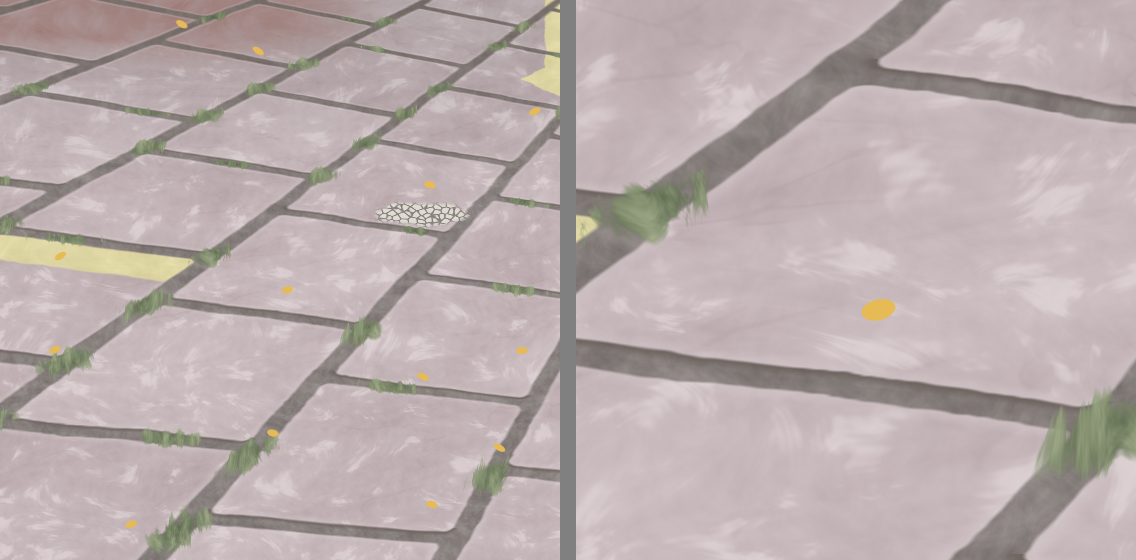
Left, the full canvas; right, a detail of the centre.
Write a Shadertoy shader that draws this texture.

```glsl
// Worn pink stone paving in perspective, with grassy joints, yellow paint and petals.

const vec3 STONE = vec3(0.80, 0.745, 0.757);
const vec3 STONE_WORN = vec3(0.69, 0.62, 0.63);
const vec3 STONE_PALE = vec3(0.87, 0.83, 0.84);
const vec3 STONE_DAMP = vec3(0.60, 0.46, 0.44);
const vec3 JOINT = vec3(0.53, 0.50, 0.49);
const vec3 JOINT_SHADE = vec3(0.40, 0.36, 0.34);
const vec3 GRASS_DARK = vec3(0.35, 0.41, 0.29);
const vec3 GRASS_PALE = vec3(0.58, 0.63, 0.49);
const vec3 PAINT = vec3(0.88, 0.85, 0.63);
const vec3 PETAL = vec3(0.90, 0.73, 0.33);

float hash(vec2 p) {
    return fract(sin(dot(p, vec2(127.1, 311.7))) * 43758.545);
}

vec2 hash2(vec2 p) {
    return vec2(hash(p), hash(p + 19.7));
}

// Warped, rotated sine layers, roughly -1 to 1
float sines(vec2 p) {
    float sum = 0.0, amp = 0.6;
    for (int i = 0; i < 5; i++) {
        p = mat2(1.5, 1.1, -1.1, 1.5) * p + 1.2 * sin(p.yx * 0.8 + float(i));
        sum += amp * sin(p.x) * cos(p.y);
        amp *= 0.65;
    }
    return sum;
}

// Cellular noise: distances to the two nearest points
vec2 cellular(vec2 p) {
    vec2 id = floor(p), near = vec2(9.0);
    for (int y = -1; y <= 1; y++)
    for (int x = -1; x <= 1; x++) {
        vec2 c = id + vec2(x, y);
        float d = length(c + hash2(c) - p);
        near = d < near.x ? vec2(d, near.x) : vec2(near.x, min(near.y, d));
    }
    return near;
}

float roundBox(vec2 p, vec2 halfSize, float r) {
    vec2 q = abs(p) - halfSize + r;
    return length(max(q, 0.0)) + min(max(q.x, q.y), 0.0) - r;
}

float inside(float d, float soft) {
    return 1.0 - smoothstep(-soft, soft, d);
}

// Ground plane: x counts columns, y counts rows
vec2 ground(vec2 q) {
    float depth = q.y + 0.923 - 0.3 * q.x;
    return vec2((1.453 - (1.602 - q.x) / depth) / 0.2435,
                sqrt((8.203 - q.x) / depth) / 0.1895);
}

// Running bond with a slight drift between columns
float bond(float column) {
    return 0.62 - 0.5 * mod(column, 2.0) + 0.08 * sin((column - 1.3) * 0.9);
}

float tuft(vec2 d, vec2 radius, float blades) {
    return smoothstep(0.0, 0.45, 1.0 - length(d / radius) + 0.5 * blades);
}

float grass(vec2 g, float blades) {
    // At the junctions along the column joints
    float line = round(g.x), k = round((g.y - 0.12) * 2.0);
    float rare = abs(line - 1.5) < 1.0 ? 0.2 : 0.65;
    float m = step(rare, hash(vec2(line, k)))
            * tuft(vec2(g.x - line, g.y - 0.12 - 0.5 * k), vec2(0.085, 0.14), blades);
    // Along the row joints
    float col = floor(g.x), row = round(g.y - bond(col));
    vec2 h = hash2(vec2(col, row) + 7.3);
    vec2 d = vec2(g.x - col - 0.2 - 0.6 * h.y, g.y - bond(col) - row);
    return max(m, step(0.45, h.x) * tuft(d, vec2(0.14, 0.055), blades));
}

float petals(vec2 q, float soft) {
    vec2 id = floor(q * 7.0), h = hash2(id + 3.1);
    vec2 d = q - (id + 0.2 + 0.6 * h) / 7.0;
    d.y += (h.x - 0.5) * d.x;
    return step(0.76, hash(id + 41.0)) * inside(length(d * vec2(1.0, 1.6)) - 0.010, soft);
}

void mainImage(out vec4 fragColor, in vec2 fragCoord) {
    vec2 q = fragCoord / iResolution.xy;
    q.y = 1.0 - q.y;
    float soft = 1.0 / iResolution.y;
    vec2 g = ground(q);
    float px = 0.6 * length(fwidth(g)) + 0.003;

    // Slab cell with uneven edges
    vec2 rough = g + 0.012 * vec2(sines(g * 3.0), sines(g.yx * 3.0 + 4.0));
    float col = floor(rough.x);
    vec2 local = vec2(rough.x, rough.y - bond(col));
    vec2 id = floor(local), cell = fract(local) - 0.5;
    float tone = hash(id + 2.0) - 0.5;
    vec2 halfSize = vec2(0.462, 0.468) - 0.012 * hash2(id);
    float slab = roundBox(cell, halfSize, 0.035);

    // Stone: mottling, chisel ridges, pale scuffs and grain
    float mottle = sines(g * 2.2 + tone * 9.0);
    float fine = sines(q * vec2(24.0, 38.0));
    vec2 cells = cellular(g * 3.5 + 0.35 * mottle + tone * 5.0);
    float ridge = 1.0 - smoothstep(0.0, 0.10, cells.y - cells.x);
    vec3 stone = mix(STONE, STONE_WORN, clamp(0.22 + 0.3 * mottle + 0.35 * tone, 0.0, 0.8));
    stone = mix(stone, STONE_WORN, 0.28 * ridge * smoothstep(-0.1, 0.6, mottle));
    stone = mix(stone, STONE_PALE, 0.6 * smoothstep(0.25, 0.9, fine - 0.4 * mottle));
    stone += 0.018 * fine + 0.012 * sines(q * 90.0);
    stone *= 1.0 - 0.10 * smoothstep(0.4, 0.0, q.y);
    float damp = smoothstep(0.13, 0.04, q.y + 0.03 * mottle) * smoothstep(0.72, 0.5, q.x);
    stone = mix(stone, STONE_DAMP, damp * (0.65 + 0.25 * fine));
    stone = mix(stone, STONE_PALE, 0.3 * smoothstep(-0.04, 0.0, slab));

    // Yellow road paint: a band on one slab and an arrow end
    float band = max(abs(g.y - 12.95) - 0.115, abs(g.x - 1.5) - 0.48);
    float barb = max(abs(q.y - 0.141) - 0.42 * (q.x - 0.927), 0.927 - q.x);
    float arrow = min(max(0.974 - q.x, q.y - 0.13), barb);
    float paint = max(inside(band + 0.01 * fine, px), inside(arrow + 0.003 * fine, soft));
    stone = mix(stone, PAINT + 0.03 * fine, paint * 0.9);

    // Sandy joints, shaded under each slab's front edge
    vec3 joint = JOINT + 0.05 * fine + 0.03 * sines(q * 120.0);
    float under = smoothstep(0.03, 0.0, slab) * step(cell.y, -0.44);
    joint = mix(joint, JOINT_SHADE, max(0.75 * under, 0.5 * smoothstep(0.35, 0.0, q.y)));
    vec3 color = mix(joint, stone, inside(slab, px));

    // Loose pale gravel
    vec2 pebble = cellular(q * vec2(75.0, 110.0));
    float heap = inside(length((q - vec2(0.755, 0.381)) / vec2(0.075, 0.02)) - 1.0 + 0.3 * fine, 0.2);
    color = mix(color, mix(JOINT, vec3(0.87, 0.86, 0.82), smoothstep(0.05, 0.3, pebble.y - pebble.x)), heap);

    // Grass and fallen petals
    float blades = sines(q * vec2(75.0, 28.0));
    color = mix(color, mix(GRASS_DARK, GRASS_PALE, 0.5 + 0.6 * blades), 0.9 * grass(g, blades));
    color = mix(color, PETAL, petals(q, soft));
    fragColor = vec4(clamp(color, 0.0, 1.0), 1.0);
}
```
